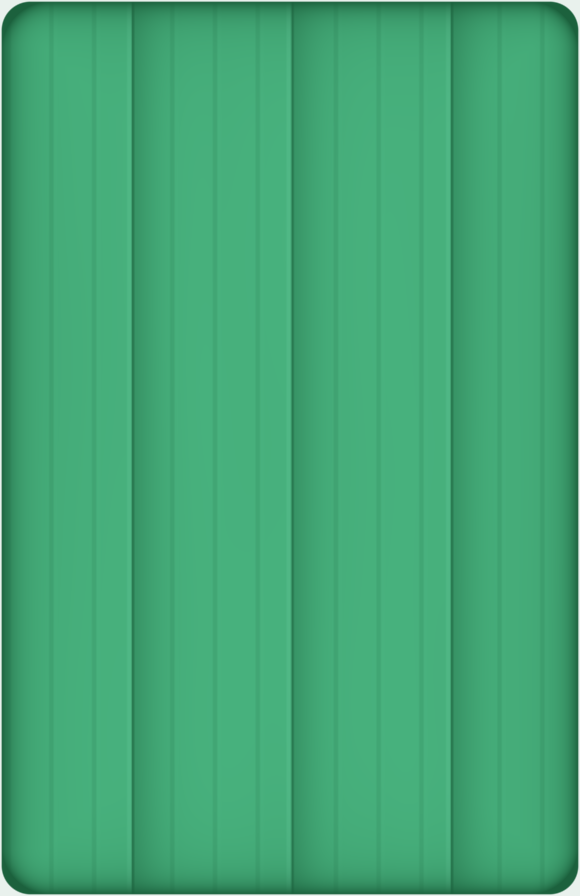
A Shadertoy shader for this texture:

```glsl
#define PITCH 0.2750
#define FIRST_SEAM 0.2280
#define CORNER 0.032
#define MARGIN 0.0019
#define RIM_FADE 0.0105
#define GLOOM_FADE 0.042
#define SEAM_FADE 0.028
#define GROOVE_GAP 0.268
#define WEAR 0.012

const vec3 BACKDROP = vec3(0.915, 0.945, 0.93);
const vec3 PAINT = vec3(0.279, 0.692, 0.489);
const vec3 SHADE = vec3(0.105, 0.375, 0.235);
const vec3 GLINT = vec3(0.35, 0.75, 0.56);

vec2 gradient(vec2 cell) {
    float angle = 6.2832 * fract(sin(dot(cell, vec2(127.1, 311.7))) * 43758.5);
    return vec2(cos(angle), sin(angle));
}

float gradientNoise(vec2 p) {
    vec2 i = floor(p), f = fract(p);
    vec2 w = f * f * f * (f * (f * 6.0 - 15.0) + 10.0);
    vec2 e = vec2(1.0, 0.0);
    float low = mix(dot(gradient(i), f), dot(gradient(i + e), f - e), w.x);
    float high = mix(dot(gradient(i + e.yx), f - e.yx),
                     dot(gradient(i + e.xx), f - e.xx), w.x);
    return mix(low, high, w.y);
}

float roundedBox(vec2 p, vec2 halfSize, float radius) {
    vec2 q = abs(p) - halfSize + radius;
    return length(max(q, 0.0)) + min(max(q.x, q.y), 0.0) - radius;
}

// Soft vertical line; offset is the signed distance from its centre
float line(float offset, float halfWidth, float blur) {
    return 1.0 - smoothstep(halfWidth - blur, halfWidth + blur, abs(offset));
}

void mainImage(out vec4 fragColor, in vec2 fragCoord) {
    float pixel = 1.0 / iResolution.y;
    vec2 size = iResolution.xy * pixel;
    vec2 p = fragCoord * pixel;

    // Panel index and distances to its left and right seams
    float along = (p.x / size.x - FIRST_SEAM) / PITCH + 1.0;
    float panel = floor(along);
    float local = fract(along);
    float panelWidth = PITCH * size.x;
    float fromSeam = local * panelWidth;
    float toSeam = panelWidth - fromSeam;
    float blur = max(0.0014, 0.7 * pixel);

    // Faint broad streaks in the paint
    float wear = gradientNoise(p * vec2(14.0, 2.5));
    vec3 color = PAINT * (1.0 + WEAR * wear);

    // Three shallow grooves per panel, drifting slightly between panels
    for (int k = 0; k < 3; k++) {
        float center = 0.225 + 0.026 * panel + GROOVE_GAP * float(k);
        float offset = (local - center) * panelWidth;
        color = mix(color, SHADE, 0.13 * line(offset, 0.0025, blur));
        color = mix(color, GLINT, 0.07 * line(offset - 0.0048, 0.0020, blur));
    }

    // Overlapping seam: bright lip, dark crease and cast shadow
    color = mix(color, SHADE, 0.37 * exp(-pow(fromSeam / SEAM_FADE, 1.4)));
    color = mix(color, GLINT, 0.46 * line(toSeam - 0.0032, 0.0026, blur));
    float crease = min(abs(fromSeam - 0.0008), abs(toSeam + 0.0008));
    color = mix(color, SHADE, 0.48 * line(crease, 0.0016, blur));

    // Inner shadow: tight rim plus broad gloom, deeper in the corners
    vec2 fromCenter = p - 0.5 * size;
    vec2 halfSize = 0.5 * size - MARGIN;
    float depth = max(-roundedBox(fromCenter, halfSize, 1.7 * CORNER), 0.0);
    float shadow = 0.74 * exp(-depth / RIM_FADE) + 0.24 * exp(-depth / GLOOM_FADE);
    color = mix(color, SHADE, shadow);

    // Rounded outline
    float edge = roundedBox(fromCenter, halfSize, CORNER);
    color = mix(color, BACKDROP, smoothstep(-pixel, pixel, edge));

    fragColor = vec4(color, 1.0);
}
```
